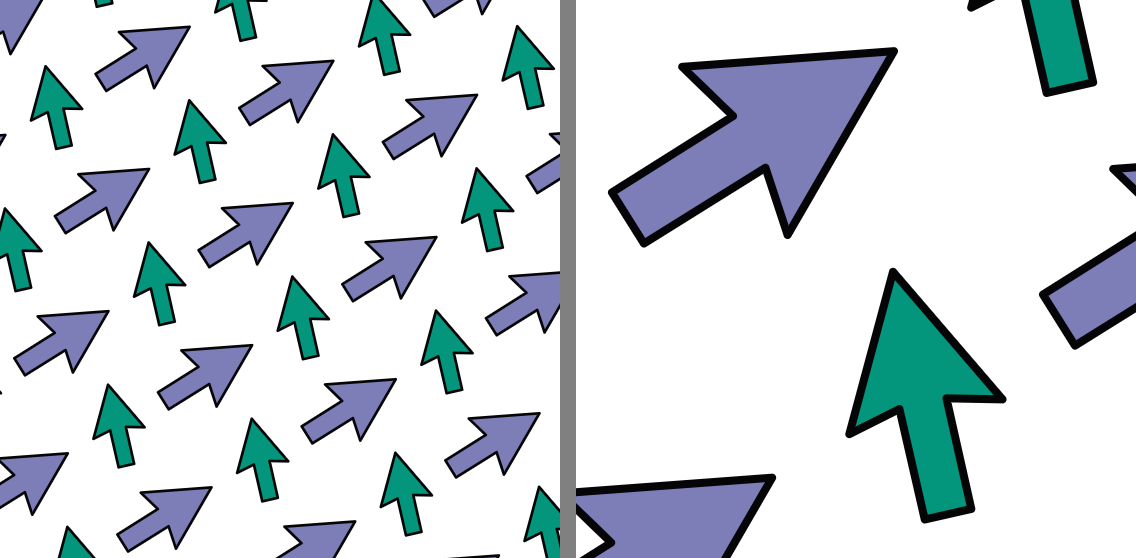
Left, the full canvas; right, a detail of the centre.
This pattern is drawn by a Shadertoy shader. Its source:

```glsl
// Outlined violet and green arrows scattered on a slanted lattice over white.
#define STEP_ACROSS vec2(0.2575, -0.0610)
#define STEP_DOWN vec2(-0.0728, -0.2548)
#define VIOLET_TIP vec2(0.5245, 0.6361)
#define GREEN_TIP vec2(0.5239, 0.5043)
#define VIOLET_SIZE 0.1876
#define GREEN_SIZE 0.1485
#define VIOLET_ANGLE 0.560
#define GREEN_ANGLE 1.794
#define HALF_STROKE 0.0024
#define VIOLET vec3(0.49, 0.49, 0.72)
#define GREEN vec3(0.01, 0.59, 0.49)
#define INK vec3(0.02, 0.02, 0.03)

float segmentDistance(vec2 p, vec2 a, vec2 b) {
    vec2 ap = p - a, ab = b - a;
    return length(ap - ab * clamp(dot(ap, ab) / dot(ab, ab), 0.0, 1.0));
}

// Signed distance to a unit-length arrow pointing along +x, tip at the origin.
float arrowDistance(vec2 p) {
    // Upper half of the outline: tip, barb, notch, tail corner, tail middle.
    vec2 outline[5] = vec2[5](vec2(0.0), vec2(-0.598, 0.316),
        vec2(-0.544, 0.097), vec2(-1.0, 0.096), vec2(-1.0, 0.0));
    p.y = abs(p.y);
    float dist = 1e3, side = 1.0;
    for (int i = 0; i < 4; i++) {
        vec2 a = outline[i], b = outline[i + 1];
        dist = min(dist, segmentDistance(p, a, b));
        // Each edge crossed by an upward ray flips inside and outside.
        if ((a.x > p.x) != (b.x > p.x)) {
            float edgeY = mix(a.y, b.y, (p.x - a.x) / (b.x - a.x));
            if (edgeY > p.y) side = -side;
        }
    }
    return side * dist;
}

// Distance to the nearest arrow of a lattice that has one tip at the given point.
float arrowLattice(vec2 p, vec2 tip, float size, float angle) {
    mat2 lattice = mat2(STEP_ACROSS, STEP_DOWN);
    float c = cos(angle), s = sin(angle);
    mat2 toArrow = mat2(c, -s, s, c);
    vec2 offset = p - tip;
    vec2 cell = round(inverse(lattice) * offset);
    float dist = 1e3;
    for (int j = -1; j <= 1; j++) {
        for (int i = -1; i <= 1; i++) {
            vec2 local = offset - lattice * (cell + vec2(i, j));
            dist = min(dist, size * arrowDistance(toArrow * local / size));
        }
    }
    return dist;
}

// Coverage of the region where the distance is negative.
float coverage(float dist) {
    return clamp(0.5 - dist * iResolution.y, 0.0, 1.0);
}

vec3 paintArrow(vec3 base, float dist, vec3 fill) {
    vec3 inked = mix(base, INK, coverage(dist - HALF_STROKE));
    return mix(inked, fill, coverage(dist + HALF_STROKE));
}

void mainImage(out vec4 fragColor, in vec2 fragCoord) {
    vec2 p = fragCoord / iResolution.y;
    float violetDist = arrowLattice(p, VIOLET_TIP, VIOLET_SIZE, VIOLET_ANGLE);
    float greenDist = arrowLattice(p, GREEN_TIP, GREEN_SIZE, GREEN_ANGLE);

    vec3 color = paintArrow(vec3(1.0), violetDist, VIOLET);
    color = paintArrow(color, greenDist, GREEN);
    fragColor = vec4(color, 1.0);
}
```
